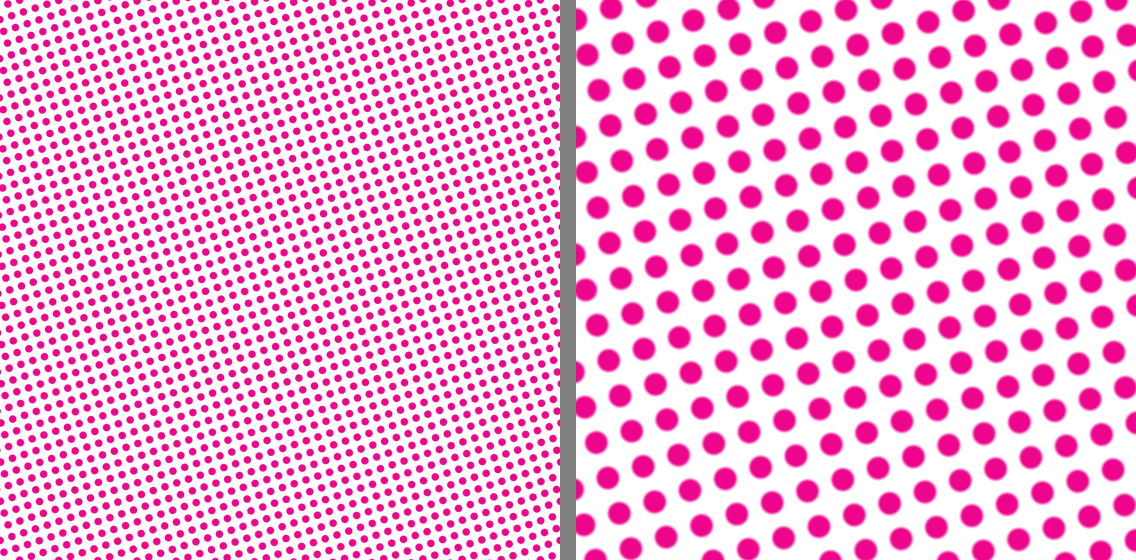
Left, the full canvas; right, a detail of the centre.
Give the GLSL for this pattern, as a three.js fragment shader.

```glsl
varying vec2 vUv;

// Tilted square lattice: whole-number steps per side make it wrap on both axes.
vec2 tiltedGrid(vec2 uv) {
  return vec2(43.0 * uv.x + 14.0 * uv.y, 43.0 * uv.y - 14.0 * uv.x);
}

// Soft-edged round dot in the middle of each lattice cell.
float dotCoverage(vec2 grid) {
  float radius = length(fract(grid) - 0.5);
  return 1.0 - smoothstep(0.24, 0.365, radius);
}

void main() {
  vec3 paper = vec3(1.0);
  vec3 magenta = vec3(0.93, 0.02, 0.55);
  float ink = dotCoverage(tiltedGrid(vUv));
  gl_FragColor = vec4(mix(paper, magenta, ink), 1.0);
}
```
